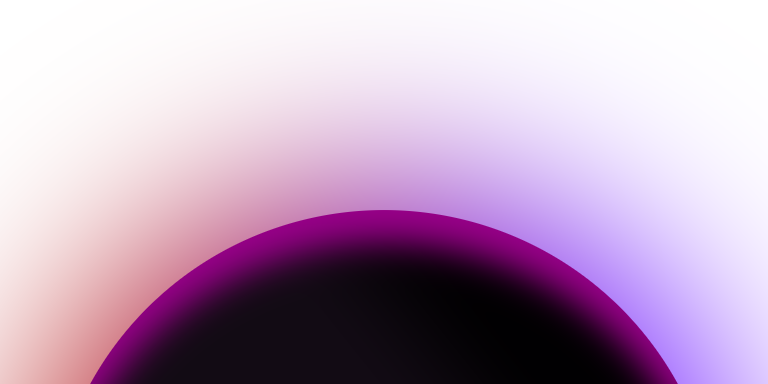
Give the GLSL for this background, as a Shadertoy shader.

```glsl
// A dark planet with a magenta inner rim, rising before a red to violet halo on white.

const vec3 WHITE       = vec3(1.0);
const vec3 HALO_RED    = vec3(0.71, 0.10, 0.10);
const vec3 HALO_VIOLET = vec3(0.43, 0.09, 1.00);
const vec3 RIM_MAGENTA = vec3(0.60, 0.00, 0.54);
const vec3 CORE_PLUM   = vec3(0.070, 0.042, 0.078);
const vec3 CORE_BLACK  = vec3(0.004, 0.0, 0.006);

// Lengths are in canvas heights; x is measured from the middle.
const vec2  PLANET_CENTER = vec2(0.0, -0.420);
const float PLANET_RADIUS = 0.873;
const float HALO_GROWTH   = 0.026;
const float HALO_BLUR     = 0.255;
const vec2  CORE_SHIFT    = vec2(0.0, -0.086);
const float CORE_BLUR     = 0.045;

float circleDistance(vec2 p, vec2 center, float radius) {
    return length(p - center) - radius;
}

// Coverage of an edge blurred by a Gaussian: 1 inside, 0 outside.
float blurredEdge(float dist, float sigma) {
    float x = clamp(dist / sigma, -4.0, 4.0);
    return 0.5 - 0.5 * tanh(0.7979 * (x + 0.0447 * x * x * x));
}

// Soft halo whose hue runs from left to right.
vec3 haloLayer(vec2 p, float planetDist) {
    vec3 hue = mix(HALO_RED, HALO_VIOLET, smoothstep(-1.0, 0.82, p.x));
    return mix(WHITE, hue, blurredEdge(planetDist - HALO_GROWTH, HALO_BLUR));
}

// Dark core, lowered so that the rim is widest at the top.
vec3 planetLayer(vec2 p) {
    float coreDist = circleDistance(p, PLANET_CENTER + CORE_SHIFT, PLANET_RADIUS);
    float shade = smoothstep(-0.05, 0.45, p.x + 0.8 * p.y);
    vec3 core = mix(CORE_PLUM, CORE_BLACK, shade);
    return mix(RIM_MAGENTA, core, blurredEdge(coreDist, CORE_BLUR));
}

void mainImage(out vec4 fragColor, in vec2 fragCoord) {
    float pixel = 1.0 / iResolution.y;
    vec2 p = vec2(fragCoord.x - 0.5 * iResolution.x, fragCoord.y) * pixel;

    float planetDist = circleDistance(p, PLANET_CENTER, PLANET_RADIUS);
    float planetMask = clamp(0.5 - planetDist / pixel, 0.0, 1.0);

    vec3 color = mix(haloLayer(p, planetDist), planetLayer(p), planetMask);
    fragColor = vec4(color, 1.0);
}
```
